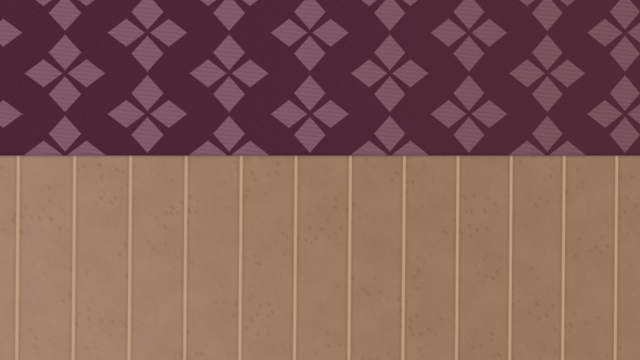
Write a Shadertoy shader that draws this pattern.

```glsl
// Plum wallpaper with four-petal diamond motifs above a tan panel with pale pinstripes.

vec2 hash2(vec2 p) {
    p = vec2(dot(p, vec2(127.1, 311.7)), dot(p, vec2(269.5, 183.3)));
    return fract(sin(p) * 43758.5);
}

// Cellular noise: distance to the nearest scattered point
float cellular(vec2 p) {
    vec2 cell = floor(p), local = fract(p);
    float nearest = 1.0;
    for (int y = -1; y <= 1; y++)
        for (int x = -1; x <= 1; x++) {
            vec2 offset = vec2(x, y);
            nearest = min(nearest, length(offset + hash2(cell + offset) - local));
        }
    return nearest;
}

// Layered sines, turned and bent at each octave
float mottle(vec2 p) {
    float sum = 0.0, amplitude = 0.5;
    for (int i = 0; i < 5; i++) {
        sum += amplitude * sin(p.x + 1.3 * sin(p.y)) * cos(p.y + 0.8 * sin(p.x));
        p = mat2(1.5, 1.1, -1.1, 1.5) * p + 2.7;
        amplitude *= 0.65;
    }
    return sum;
}

float diamond(vec2 p, vec2 size) {
    p = abs(p);
    return (p.x / size.x + p.y / size.y - 1.0) * size.x * size.y / length(size);
}

// Four petals around a cross-shaped gap
float motif(vec2 p) {
    p = abs(p);
    float upright = diamond(p - vec2(0.0, 0.058), vec2(0.044, 0.050));
    float sideways = diamond(p - vec2(0.058, 0.0), vec2(0.051, 0.039));
    return min(upright, sideways);
}

vec3 wallpaper(vec2 p, float blur) {
    // Columns narrow slightly to the right; odd ones drop by half a row
    float u = (p.x - 0.1806) / 0.2303;
    float column = u + 0.0054 * u * u;
    float nearest = floor(column + 0.5);
    float row = (p.y - 0.7963) / 0.2257 + 0.5 * mod(nearest, 2.0);
    vec2 local = vec2((column - nearest) * 0.224, (fract(row + 0.5) - 0.5) * 0.2257);

    float across = smoothstep(0.5, 1.75, p.x);
    vec3 plum = mix(vec3(0.30, 0.15, 0.21), vec3(0.315, 0.165, 0.215), across);
    vec3 mauve = mix(vec3(0.50, 0.35, 0.41), vec3(0.47, 0.325, 0.365), across);
    mauve += 0.012 * sin(p.y * 520.0 + p.x * 60.0);
    return mix(mauve, plum, smoothstep(-blur, blur, motif(local)));
}

vec3 panel(vec2 p, float blur) {
    float light = smoothstep(1.5, 0.0, p.x + 0.5 * p.y);
    vec3 tan_ = mix(vec3(0.60, 0.47, 0.38), vec3(0.645, 0.515, 0.435), light);
    tan_ += 0.014 * mottle(p * 22.0);

    // Faint slanted flecks
    vec2 q = mat2(0.8, -0.6, 0.6, 0.8) * p;
    float fleck = smoothstep(0.28, 0.05, cellular(q * vec2(38.0, 24.0)));
    tan_ -= 0.035 * fleck * smoothstep(-0.1, 0.5, mottle(p * 15.0 + 4.0));

    // Pinstripes lean a little and close up to the right
    float u = (p.x - 0.0509 + 0.008 * (0.56 - p.y)) / 0.1572;
    float stripe = u + 0.0038 * u * u;
    float away = abs(fract(stripe + 0.5) - 0.5) * 0.152;
    float line = 1.0 - smoothstep(0.0015, 0.0035 + blur, away);
    tan_ -= 0.025 * exp(-pow((away - 0.008) / 0.004, 2.0));
    return mix(tan_, vec3(0.77, 0.635, 0.53), 0.85 * line);
}

void mainImage(out vec4 fragColor, in vec2 fragCoord) {
    vec2 p = fragCoord / iResolution.y;
    float blur = max(0.0025, 1.0 / iResolution.y);
    float border = 0.568;

    float above = smoothstep(-blur, blur, p.y - border);
    vec3 color = mix(panel(p, blur), wallpaper(p, blur), above);

    // Thin shadow where the two papers meet
    color *= 1.0 - 0.15 * exp(-pow((p.y - border) / 0.005, 2.0));

    // Fine paper grain
    color += 0.012 * (hash2(floor(p * 288.0)).x - 0.5);
    fragColor = vec4(color, 1.0);
}
```
